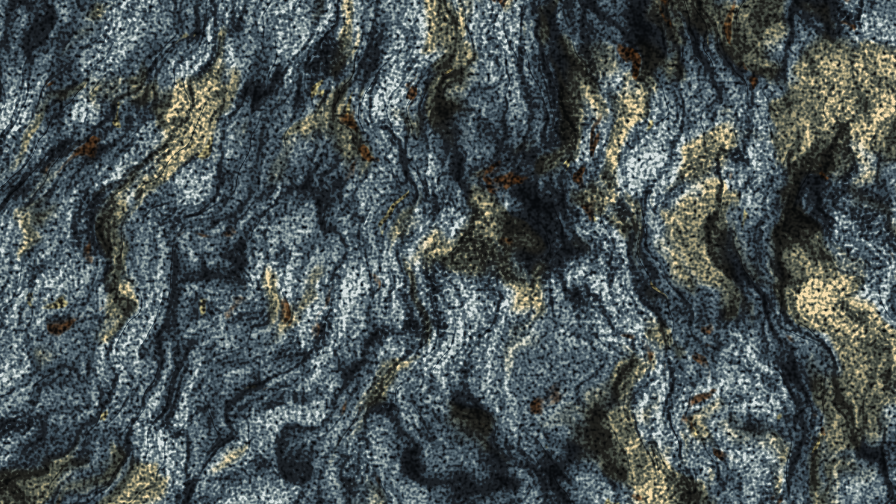
This texture is drawn by a WebGL 2 fragment shader. Its source:

```glsl
#version 300 es
precision highp float;

uniform vec2 u_resolution;
out vec4 fragColor;

vec2 gradientAt(vec2 cell) {
    vec3 h = fract(cell.xyx * vec3(0.1031, 0.1030, 0.0973));
    h += dot(h, h.yzx + 33.33);
    float angle = 6.2832 * fract((h.x + h.y) * h.z);
    return vec2(cos(angle), sin(angle));
}

float gradientNoise(vec2 p) {
    vec2 cell = floor(p);
    vec2 f = p - cell;
    vec2 w = f * f * f * (f * (f * 6.0 - 15.0) + 10.0);
    vec2 e = vec2(0.0, 1.0);
    float a = dot(gradientAt(cell), f);
    float b = dot(gradientAt(cell + e.yx), f - e.yx);
    float c = dot(gradientAt(cell + e.xy), f - e.xy);
    float d = dot(gradientAt(cell + e.yy), f - e.yy);
    return mix(mix(a, b, w.x), mix(c, d, w.x), w.y);
}

float fbm(vec2 p, int octaves) {
    float sum = 0.0;
    float amplitude = 1.0;
    for (int i = 0; i < octaves; i++) {
        sum += amplitude * gradientNoise(p);
        p = mat2(1.6, 1.2, -1.2, 1.6) * p + 17.3;
        amplitude *= 0.5;
    }
    return sum;
}

// Leaning, folded coordinates that bend the layers around lobes
vec2 foldedSpace(vec2 p) {
    float lean = mix(0.5, -0.15, smoothstep(0.3, 1.3, p.x));
    vec2 q = vec2(p.x - lean * (p.y - 0.5), p.y);
    vec2 fold = vec2(fbm(p * 3.2 + 4.7, 4), fbm(p * 3.2 + 31.9, 4));
    return q + vec2(0.11, 0.08) * fold;
}

// Dark seams along the zero contours of a stretched noise
float seam(vec2 q, vec2 scale, float width) {
    float n = fbm(q * scale, 3);
    return 1.0 - smoothstep(0.0, width, abs(n));
}

float blotch(vec2 p, vec2 scale, float level, float softness) {
    return smoothstep(level, level + softness, fbm(p * scale, 4));
}

vec3 slateRamp(float tone) {
    vec3 c = mix(vec3(0.02, 0.03, 0.04), vec3(0.11, 0.13, 0.15), smoothstep(0.0, 0.13, tone));
    c = mix(c, vec3(0.21, 0.27, 0.31), smoothstep(0.13, 0.25, tone));
    c = mix(c, vec3(0.33, 0.40, 0.44), smoothstep(0.25, 0.39, tone));
    c = mix(c, vec3(0.55, 0.61, 0.61), smoothstep(0.39, 0.60, tone));
    return mix(c, vec3(0.84, 0.88, 0.88), smoothstep(0.60, 0.95, tone));
}

void main() {
    vec2 p = gl_FragCoord.xy / u_resolution.y;
    vec2 q = foldedSpace(p);
    float rightward = smoothstep(0.3, 1.6, p.x);

    // Foliation: broad lobes, thin strands and dark seams
    float broad = fbm(q * vec2(6.0, 3.5) + 8.1, 4);
    float strands = gradientNoise(q * vec2(46.0, 11.0))
                  + 0.7 * gradientNoise(q * vec2(85.0, 24.0) + 5.3);
    float wideSeam = seam(q + 2.7, vec2(5.5, 1.8), 0.13);
    float thinSeam = seam(q + 9.4, vec2(13.0, 4.5), 0.12);

    // Crystalline grain and isolated glints
    float grain = gradientNoise(p * 112.0) + 0.8 * gradientNoise(p * 171.0 + 3.7);
    float glint = smoothstep(0.15, 0.65, grain) * smoothstep(-0.1, 0.35, broad);

    float tone = 0.41 + 0.36 * broad;
    tone *= (1.0 - 0.68 * wideSeam) * (1.0 - 0.5 * thinSeam);
    tone *= 1.0 + 0.75 * strands;
    tone *= 1.0 + 1.15 * grain;
    tone += 0.2 * glint;

    // Shadowed pockets gather toward the right
    float pocket = blotch(p + 6.2, vec2(5.0, 3.6), 0.34 - 0.2 * rightward, 0.25);
    tone *= 1.0 - 0.5 * pocket;
    vec3 color = slateRamp(max(tone, 0.0));

    // Olive weathering
    float olive = blotch(q + 12.6, vec2(6.5, 4.0), 0.2 - 0.25 * rightward, 0.22);
    color = mix(color, color * vec3(1.15, 0.99, 0.77), olive);

    // Rust stains and pale ochre crusts
    float shade = clamp(0.75 + 1.3 * grain + 0.5 * strands, 0.15, 1.6);
    float rust = blotch(q + 21.4, vec2(11.0, 8.0), 0.5 - 0.1 * rightward, 0.16);
    color = mix(color, vec3(0.24, 0.14, 0.06) * shade, 0.8 * rust);
    float crust = blotch(q + 40.8, vec2(13.0, 7.0), 0.56, 0.12);
    color = mix(color, vec3(0.62, 0.57, 0.36) * shade, 0.75 * crust);

    fragColor = vec4(clamp(color, 0.0, 1.0), 1.0);
}
```
